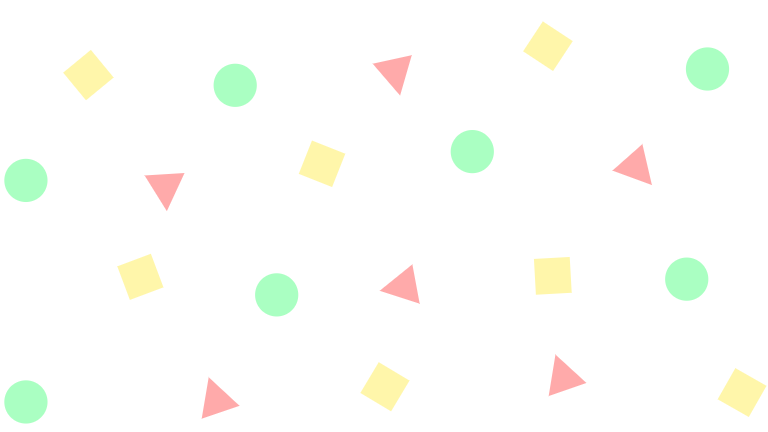
Write a WebGL 2 fragment shader that draws this pattern.

```glsl
#version 300 es
precision highp float;

uniform vec2 u_resolution;
out vec4 fragColor;

const vec3 WHITE = vec3(1.0);
const vec3 YELLOW = vec3(1.0, 0.965, 0.667);
const vec3 MINT = vec3(0.667, 1.0, 0.761);
const vec3 PINK = vec3(1.0, 0.667, 0.667);

// Sizes are fractions of the canvas height
const float SQUARE_HALF = 0.0415;
const float CIRCLE_RADIUS = 0.05;
const vec2 TRIANGLE = vec2(0.0463, 0.0856); // half base, height

const int COLUMNS = 5;
const int ROWS = 4;
const vec4 ROW_SHIFT = vec4(0.09, -0.40, 0.17, 0.04);
const vec4 ROW_STRETCH = vec4(0.03, 0.0, -0.10, 0.17);

float hash(vec2 cell, float seed) {
  return fract(sin(dot(cell, vec2(12.99, 78.23)) + seed * 37.7) * 4375.85);
}

vec2 rotate(vec2 p, float angle) {
  float c = cos(angle), s = sin(angle);
  return vec2(c * p.x - s * p.y, s * p.x + c * p.y);
}

// Distance functions
float squareDistance(vec2 p, float halfSide) {
  vec2 d = abs(p) - halfSide;
  return max(d.x, d.y);
}

float circleDistance(vec2 p, float radius) {
  return length(p) - radius;
}

float triangleDistance(vec2 p, vec2 size) {
  vec2 fromApex = vec2(abs(p.x), p.y - size.y * 2.0 / 3.0);
  float side = dot(fromApex, normalize(size.yx));
  return max(side, -p.y - size.y / 3.0);
}

// Jittered cell centre, rows counted from the top
vec2 shapeCentre(vec2 cell, float shift, float stretch, float aspect) {
  vec2 jitter = vec2(hash(cell, 1.0), hash(cell, 2.0)) - 0.5;
  float drift = shift + stretch * (cell.x - 2.0) + 0.12 * jitter.x;
  float sag = 0.11 + 0.13 * sin(1.5 * cell.x + 0.3) + 0.18 * jitter.y;
  vec2 grid = (cell + 0.5 + vec2(drift, sag)) / vec2(COLUMNS, ROWS);
  float margin = 0.06;
  return vec2(clamp(grid.x * aspect, margin, aspect - margin), 1.0 - grid.y);
}

// Kinds cycle along each row: 0 square, 1 circle, 2 triangle
int shapeKind(int column, int row) {
  int skip = (row == ROWS - 1 && column > 2) ? 1 : 0;
  return (column + row % 2 + skip) % 3;
}

vec3 paint(vec3 under, vec3 colour, float dist, float pixel) {
  return mix(under, colour, clamp(0.5 - dist / pixel, 0.0, 1.0));
}

vec3 paintShape(vec3 under, vec2 p, int kind, float pixel) {
  if (kind == 0) return paint(under, YELLOW, squareDistance(p, SQUARE_HALF), pixel);
  if (kind == 1) return paint(under, MINT, circleDistance(p, CIRCLE_RADIUS), pixel);
  return paint(under, PINK, triangleDistance(p, TRIANGLE), pixel);
}

void main() {
  float pixel = 1.0 / u_resolution.y;
  float aspect = u_resolution.x * pixel;
  vec2 p = gl_FragCoord.xy * pixel;
  vec3 colour = WHITE;

  for (int row = 0; row < ROWS; row++) {
    for (int column = 0; column < COLUMNS; column++) {
      vec2 cell = vec2(column, row);
      vec2 centre = shapeCentre(cell, ROW_SHIFT[row], ROW_STRETCH[row], aspect);
      float angle = 6.2832 * hash(cell, 3.0);
      colour = paintShape(colour, rotate(p - centre, angle), shapeKind(column, row), pixel);
    }
  }
  fragColor = vec4(colour, 1.0);
}
```
